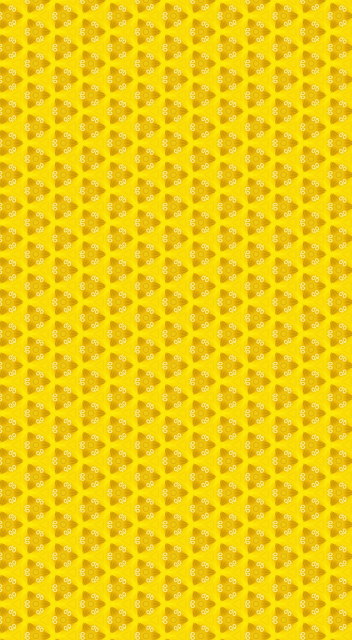
Write a Shadertoy shader that draws this pattern.

```glsl
// Golden kaleidoscope of amber and lemon triangles meeting in six-rayed stars.
// Each triangle is folded on its altitudes, so one sixth of it is drawn and
// repeated: petal shading, fanned creases, and pale curls at the edge middles.

const float HEIGHT = 0.8660254; // of an equilateral triangle with side 1

// x: distance along the nearest edge from its middle.
// y: distance from that edge, positive inside right-pointing triangles.
vec2 foldTriangle(vec2 q) {
    vec3 w = fract(vec3(q.x, -0.5 * q.x + HEIGHT * q.y, -0.5 * q.x - HEIGHT * q.y) / HEIGHT);
    float side = 1.0;
    if (w.x + w.y + w.z > 1.5) {
        w = 1.0 - w;
        side = -1.0;
    }
    float low = min(w.x, min(w.y, w.z));
    float high = max(w.x, max(w.y, w.z));
    float middle = w.x + w.y + w.z - low - high;
    return vec2(0.5 * (high - middle), side * HEIGHT * low);
}

float stroke(float d, float halfWidth, float blur) {
    return 1.0 - smoothstep(halfWidth - blur, halfWidth + blur, abs(d));
}

vec3 amberPetal(vec2 p, float blur) {
    vec2 corner = vec2(0.5 - p.x, p.y);
    float r = length(corner);
    float angle = atan(corner.y, corner.x + 1e-4);
    float centre = length(p - vec2(0.0, HEIGHT / 3.0));
    vec3 col = mix(vec3(0.93, 0.79, 0.06), vec3(0.95, 0.74, 0.02), smoothstep(0.08, 0.23, centre));

    // Brown creases fanning out from each corner
    float crease = smoothstep(0.05, 0.19, r) * (1.0 - smoothstep(0.27, 0.47, r));
    crease *= smoothstep(0.04, 0.24, angle) * (0.8 + 0.2 * cos(angle * 26.0));
    col = mix(col, vec3(0.80, 0.61, 0.01), crease);

    // Three-lobed ring around the centre
    float lobes = centre - 0.085 - 0.025 * smoothstep(0.0, 0.12, p.y - 0.2);
    col = mix(col, vec3(0.86, 0.66, 0.03), 0.65 * stroke(lobes, 0.02, blur));

    // Yellow light spilling in at the corners
    return mix(vec3(0.99, 0.89, 0.02), col, smoothstep(0.03, 0.17, r));
}

vec3 lemonPetal(vec2 p, float blur) {
    float depth = -p.y;
    float r = length(vec2(0.5 - p.x, depth));
    vec3 col = mix(vec3(0.97, 0.84, 0.02), vec3(0.985, 0.87, 0.02), smoothstep(0.0, 0.12, depth));

    // Faint inner triangle and a bright ray along each altitude
    col = mix(col, vec3(0.95, 0.80, 0.02), 0.55 * stroke(depth - 0.19, 0.018, blur));
    float altitude = 0.5 * (0.5 - p.x) - HEIGHT * depth;
    float ray = stroke(altitude, 0.035, blur) * (1.0 - smoothstep(0.2, 0.5, r));
    col = mix(col, vec3(0.99, 0.91, 0.03), ray);
    return mix(vec3(0.99, 0.92, 0.03), col, smoothstep(0.06, 0.3, r));
}

void mainImage(out vec4 fragColor, in vec2 fragCoord) {
    float side = 0.04968; // triangle side in canvas heights
    vec2 q = (fragCoord / iResolution.y - vec2(0.0846, 0.6523)) / side;
    float blur = 0.6 / (iResolution.y * side);
    vec2 p = foldTriangle(q);

    vec3 col = mix(lemonPetal(p, blur), amberPetal(p, blur), smoothstep(-blur, blur, p.y));

    // Lemon seams that widen into the star points
    float seam = stroke(p.y, 0.012 + 0.035 * smoothstep(0.25, 0.5, p.x), blur);
    col = mix(col, vec3(0.99, 0.90, 0.03), seam * smoothstep(0.12, 0.38, p.x));

    // Pale mirrored curls at the middle of every edge
    float loop = length((p - vec2(0.065, 0.03)) * vec2(1.0, 0.8)) - 0.042;
    float arc = length(p - vec2(0.0, -0.10)) - 0.065;
    float curl = stroke(loop, 0.016, blur);
    curl = max(curl, stroke(arc, 0.012, blur) * smoothstep(-0.10, -0.06, p.y));
    float shadow = 1.0 - smoothstep(0.05, 0.16, length(p - vec2(0.04, 0.02)));
    col = mix(col, vec3(0.87, 0.70, 0.02), 0.5 * shadow);
    col = mix(col, vec3(0.98, 0.95, 0.62), 0.85 * curl);

    fragColor = vec4(col, 1.0);
}
```
